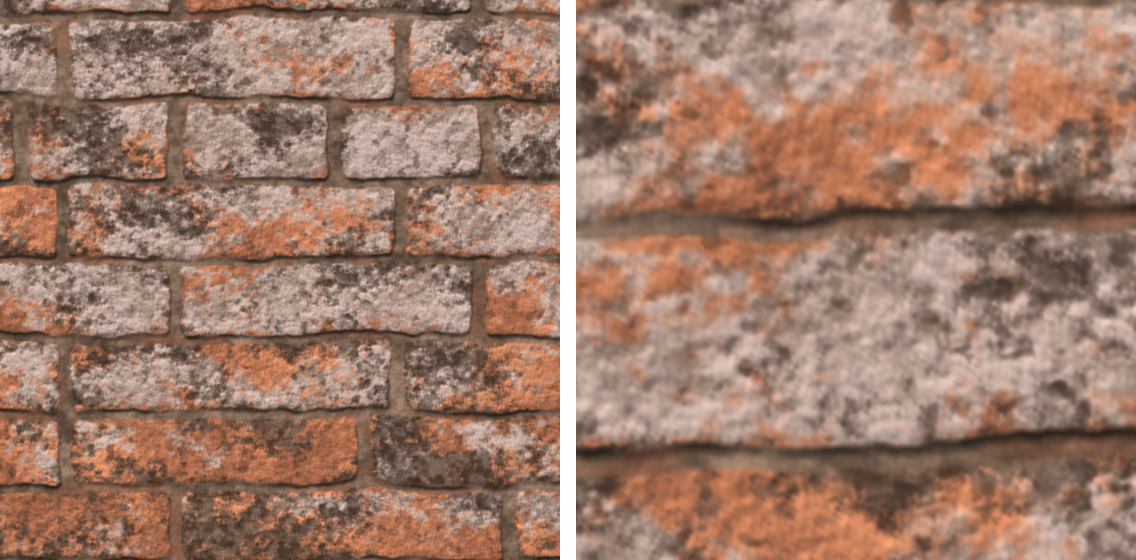
Left, the full canvas; right, a detail of the centre.
Give the GLSL for this texture, as a WebGL 2 fragment shader.

```glsl
#version 300 es
precision highp float;
// Weathered brick wall: seven staggered courses of long clay bricks in brown mortar.
// Bricks are warped rounded boxes that cast a shadow downward; layered noise
// spreads pale limewash and dark soot softly over the orange clay.
uniform vec2 u_resolution;
out vec4 fragColor;

float hash(vec2 p) {
  return fract(sin(dot(p, vec2(127.1, 311.7))) * 43758.5453);
}

float noise(vec2 p) {
  vec2 i = floor(p), f = fract(p);
  f = f * f * (3.0 - 2.0 * f);
  return mix(mix(hash(i), hash(i + vec2(1, 0)), f.x),
             mix(hash(i + vec2(0, 1)), hash(i + vec2(1, 1)), f.x), f.y);
}

// Layered noise, roughly 0..1
float fbm(vec2 p, int octaves) {
  float sum = 0.0, total = 0.0, amp = 0.5;
  for (int i = 0; i < octaves; i++) {
    sum += amp * noise(p);
    total += amp;
    amp *= 0.55;
    p = mat2(1.6, 1.2, -1.2, 1.6) * p + 17.3;
  }
  return sum / total;
}

// Signed distance to the nearest brick; also gives its cell and local position
float brickDistance(vec2 p, out vec2 id, out vec2 local) {
  float course = 0.03 + 7.674 * p.y - 0.506 * p.y * p.y; // courses grow taller upward
  float n = floor(course);
  float pitch = mix(0.6, 0.535, mod(n, 2.0));
  float start = mix(0.11, 0.32, mod(n + step(n, 1.5), 2.0)) + 0.02 * (hash(vec2(n, 3.0)) - 0.5);
  if (n == 5.0) pitch *= 0.52; // one course of short bricks
  float along = (p.x - start) / pitch;
  id = vec2(floor(along), n);
  vec2 size = vec2(pitch, 1.0 / (7.674 - 1.012 * p.y));
  local = (fract(vec2(along, course)) - 0.5) * size;
  vec2 gap = vec2(0.009, 0.006) + vec2(0.007, 0.004) * vec2(hash(id + 5.0), hash(id + 9.0));
  vec2 q = abs(local) - size * 0.5 + gap + 0.012;
  return length(max(q, 0.0)) + min(max(q.x, q.y), 0.0) - 0.012;
}

void main() {
  vec2 uv = gl_FragCoord.xy / u_resolution;
  float soft = max(0.0032, 1.0 / u_resolution.y);

  // Uneven courses and slightly chipped edges
  vec2 p = uv;
  p += 0.024 * (vec2(fbm(uv * 6.0, 3), fbm(uv * 6.0 + 31.0, 3)) - 0.5);
  p += 0.011 * (vec2(fbm(uv * 30.0, 3), fbm(uv * 30.0 + 57.0, 3)) - 0.5);

  vec2 id, local, otherId, otherLocal;
  float d = brickDistance(p, id, local);
  float shade = brickDistance(p + vec2(-0.003, 0.008), otherId, otherLocal);

  // Fine surface grain and its relief, lit from above
  float grain = fbm(uv * 85.0, 3);
  float grit = fbm(uv * 70.0 + 80.0, 3);
  float relief = grain - fbm((uv + vec2(-0.002, 0.004)) * 85.0, 3);

  // Mortar with the shadow of the brick above
  float patches = smoothstep(0.2, 0.8, 0.6 * fbm(uv * 18.0 + 12.0, 4) + 0.4 * grit);
  vec3 mortar = mix(vec3(0.33, 0.26, 0.21), vec3(0.64, 0.52, 0.44), patches);
  mortar = mix(mortar, vec3(0.57, 0.36, 0.27), 0.6 * smoothstep(0.48, 0.68, fbm(uv * 11.0 + 70.0, 4)));
  mortar *= 1.0 + 0.35 * relief;
  float ragged = 0.35 + 0.65 * smoothstep(0.3, 0.6, fbm(uv * 13.0 + 25.0, 3));
  mortar *= 1.0 - 0.6 * ragged * smoothstep(0.003, -0.006, shade);

  // Orange clay, each brick a little different
  float tone = smoothstep(0.2, 0.8, 0.6 * fbm(uv * 11.0 + id * 2.0, 4) + 0.4 * grain);
  vec3 clay = mix(vec3(0.59, 0.36, 0.26), vec3(0.86, 0.55, 0.39), tone);
  clay *= 0.93 + 0.12 * hash(id + 2.0);

  // Limewash: heavier on the upper courses, worn off at the rims
  float rim = smoothstep(-0.014, 0.0, d);
  float washLevel = fbm(uv * vec2(7.0, 9.0) + id * 3.7, 5) + 0.4 * (grit - 0.5)
                  + 0.16 * (hash(id + 21.0) - 0.5) + 0.24 * smoothstep(0.0, 0.6, uv.y) - 0.16 - 0.1 * rim;
  vec3 lime = mix(vec3(0.56, 0.48, 0.44), vec3(0.79, 0.71, 0.68), smoothstep(0.22, 0.66, 0.5 * grain + 0.5 * fbm(uv * 20.0 + 3.0, 4)));
  vec3 face = mix(clay, lime, 0.9 * smoothstep(0.36, 0.6, washLevel));

  // Soot in soft blotches and small pits
  float sootLevel = fbm(uv * vec2(8.0, 11.0) + id * 5.3 + 40.0, 5) + 0.4 * (0.5 - grain)
                  + 0.14 * (hash(id + 33.0) - 0.5) + 0.05 * rim;
  vec3 soot = mix(vec3(0.25, 0.19, 0.16), vec3(0.45, 0.37, 0.32), smoothstep(0.25, 0.75, grit));
  face = mix(face, soot, 0.88 * smoothstep(0.5, 0.76, sootLevel));
  face = mix(face, vec3(0.27, 0.19, 0.15), 0.45 * smoothstep(0.62, 0.82, fbm(uv * 55.0 + 7.0, 3)));

  // Rounded edges: bright above, dark below
  face *= 1.0 + 0.45 * relief + rim * (local.y > 0.0 ? 0.03 : -0.14);

  vec3 color = mix(mortar, face, smoothstep(soft, -soft, d));
  fragColor = vec4(clamp(color, 0.0, 1.0), 1.0);
}
```
